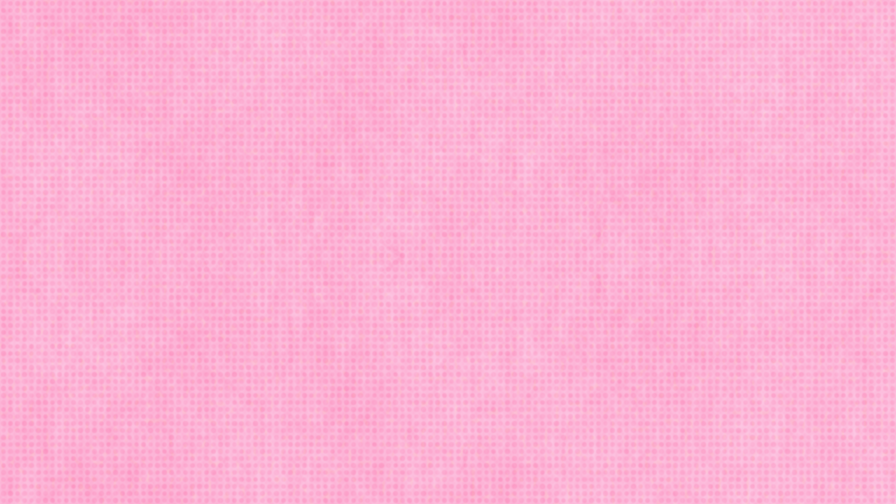
Reproduce this texture procedurally as a Shadertoy shader.

```glsl
// Pink woven cloth: a 128 by 72 grid of soft dots on a paler ground.
// Gradient noise adds mottling, upright streaks and grain; faint specks and
// fibres are scattered by hash, and the wear is mirrored about a level line.

vec2 hash2(vec2 p) {
    vec3 q = fract(p.xyx * vec3(0.1031, 0.1030, 0.0973));
    q += dot(q, q.yzx + 33.33);
    return fract((q.xx + q.yz) * q.zy);
}

float cornerSlope(vec2 cell, vec2 offset) {
    float angle = 6.2832 * hash2(cell + 57.0).x;
    return dot(vec2(cos(angle), sin(angle)), offset);
}

float gradientNoise(vec2 p) {
    vec2 i = floor(p), f = fract(p);
    vec2 u = f * f * f * (f * (f * 6.0 - 15.0) + 10.0);
    vec2 e = vec2(1.0, 0.0);
    float low = mix(cornerSlope(i, f), cornerSlope(i + e, f - e), u.x);
    float high = mix(cornerSlope(i + e.yx, f - e.yx), cornerSlope(i + 1.0, f - 1.0), u.x);
    return mix(low, high, u.y);
}

float segmentDistance(vec2 p, vec2 a, vec2 b) {
    vec2 d = b - a;
    return length(p - a - d * clamp(dot(p - a, d) / dot(d, d), 0.0, 1.0));
}

// Specks and thin bent fibres, in the folded space
float blemishes(vec2 p) {
    float mark = 0.7 * smoothstep(0.008, 0.002, segmentDistance(p, vec2(0.798, 0.0), vec2(0.764, 0.028)));
    for (float i = 0.0; i < 18.0; i++) {
        vec2 seed = hash2(vec2(i * 7.0 + 1.0, 3.7 + i));
        vec2 d = p - seed * vec2(1.78, 0.5);
        mark += (0.4 + 0.5 * seed.y) * smoothstep(0.010, 0.003, length(d));
    }
    for (float i = 0.0; i < 8.0; i++) {
        vec2 seed = hash2(vec2(i * 5.0 + 2.0, 19.3 + i));
        vec2 d = p - vec2(0.35 + 0.85 * seed.x, 0.5 * seed.y);
        float bend = d.x + (seed.y - 0.5) * d.y + 5.0 * (seed.x - 0.5) * d.y * d.y;
        mark += 0.4 * smoothstep(0.005, 0.001, abs(bend)) * smoothstep(0.05, 0.02, abs(d.y));
    }
    return min(mark, 1.0);
}

void mainImage(out vec4 fragColor, in vec2 fragCoord) {
    vec2 p = fragCoord / iResolution.y;
    vec2 folded = vec2(p.x, abs(p.y - 0.49));

    // Woven dots, each slightly different in size and strength
    vec2 grid = fragCoord / iResolution.xy * vec2(128.0, 72.0);
    vec2 vary = hash2(floor(grid));
    float radius = 0.34 + 0.08 * (vary.x - 0.5);
    float dotMask = smoothstep(radius + 0.17, radius - 0.17, length(fract(grid) - 0.5));

    // Wear: broad patches, upright streaks and fine grain
    float patches = gradientNoise(folded * vec2(5.0, 3.0) + 4.0);
    float streaks = gradientNoise(folded * vec2(38.0, 8.0) + 21.0);
    float blotches = gradientNoise(folded * vec2(30.0, 22.0) + 9.0);
    float grain = gradientNoise(folded * vec2(120.0, 85.0));

    float light = 0.89 - dotMask * (0.50 + 0.30 * vary.y);
    light += 0.32 * patches + 0.27 * streaks + 0.30 * blotches + 0.42 * grain;
    light += 0.17 * (p.x / 1.78 - 0.5) - 0.48 * blemishes(folded);

    vec3 deepPink = vec3(0.99, 0.63, 0.79);
    vec3 palePink = vec3(0.99, 0.735, 0.86);
    vec3 color = mix(deepPink, palePink, clamp(light, -0.4, 1.35));

    // Occasional peach threads
    float peach = smoothstep(0.15, 0.5, gradientNoise(folded * vec2(90.0, 60.0) + 71.0));
    color += peach * vec3(0.0, 0.015, -0.025);
    fragColor = vec4(color, 1.0);
}
```
